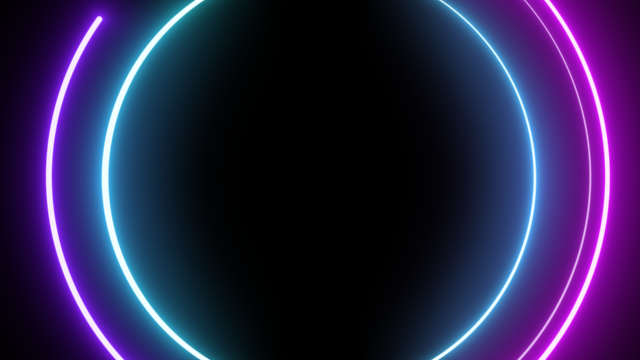
A WebGL 2 fragment shader for this background:

```glsl
#version 300 es
precision highp float;

uniform vec2 u_resolution;
out vec4 fragColor;

// Distance to the left arc, which ends in a round cap at its upper tip
float cappedArc(vec2 p, vec2 tip) {
    float beyondTip = p.x * tip.y - p.y * tip.x;
    return beyondTip > 0.0 ? distance(p, tip) : abs(length(p) - length(tip));
}

// Smooth-edged tube of the given half width
float tube(float dist, float halfWidth) {
    float pixel = 1.0 / u_resolution.y;
    return smoothstep(pixel, -pixel, dist - halfWidth);
}

// Narrow halo hugging a tube
float halo(float dist, float halfWidth, float reach) {
    return exp(-max(dist - halfWidth, 0.0) / reach);
}

void main() {
    vec2 p = (gl_FragCoord.xy - 0.5 * u_resolution) / u_resolution.y;
    vec2 q = p - vec2(0.0, 0.009);
    float rightSide = smoothstep(-0.1, 0.1, p.x);
    float leftSide = 1.0 - rightSide;
    float sideLight = smoothstep(0.08, 0.42, abs(p.x));

    // Signed ring offset and distances to the violet and magenta arcs
    float ring = length(p - vec2(0.0, 0.005)) - 0.597;
    float cyanDist = abs(ring);
    float violetDist = cappedArc(q, vec2(-0.613, 0.4375));
    float outerDist = abs(length(q) - 0.7986);
    float thinDist = abs(length(q) - 0.751);

    // Tube widths taper along each arc
    float cyanWidth = mix(0.0093 - 0.009 * p.y * p.y, 0.0034 - 0.003 * p.y, rightSide);
    float violetWidth = 0.0082;
    float outerWidth = 0.0065 - 0.002 * p.y;
    float thinWidth = 0.0024 - 0.002 * p.y;

    // Wide cyan light, bluer near the middle height
    float spread = ring > 0.0 ? 0.1 : mix(0.18, 0.16, rightSide);
    vec3 wideCyan = mix(vec3(0.04, 0.22, 0.24), vec3(0.11, 0.28, 0.42), exp(-9.0 * p.y * p.y));
    vec3 color = wideCyan * exp(-cyanDist * cyanDist / (spread * spread));
    color += vec3(0.08, 0.42, 0.43) * halo(cyanDist, cyanWidth, mix(0.024, 0.016, rightSide));

    // Violet light on the left, magenta on the right
    color += leftSide * vec3(0.36, 0.03, 0.75) * exp(-violetDist / 0.07);
    color += leftSide * vec3(0.22, 0.08, 0.3) * halo(violetDist, violetWidth, 0.014);
    color += rightSide * vec3(0.62, 0.02, 0.75) * exp(-outerDist / 0.13);
    color += rightSide * vec3(0.3, 0.06, 0.3) * halo(outerDist, outerWidth, 0.01);
    color += rightSide * vec3(0.14, 0.08, 0.14) * halo(thinDist, thinWidth, 0.01);
    color *= sideLight;

    // Bright tube cores
    color = mix(color, vec3(0.94, 1.0, 1.0), tube(cyanDist, cyanWidth));
    color = mix(color, vec3(0.97, 0.93, 1.0), leftSide * tube(violetDist, violetWidth));
    color = mix(color, vec3(1.0, 0.93, 1.0), rightSide * tube(outerDist, outerWidth));
    color = mix(color, vec3(0.9, 0.72, 0.96), rightSide * tube(thinDist, thinWidth));

    fragColor = vec4(clamp(color, 0.0, 1.0), 1.0);
}
```
